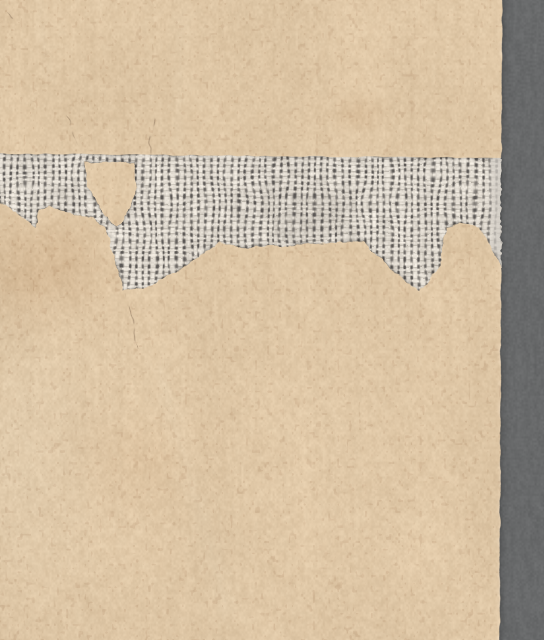
Reproduce this texture procedurally as a Shadertoy shader.

```glsl
// Aged tan paper torn open across a strip of woven linen, beside a dark grey board.

const int TORN_COUNT = 23;
const vec2 TORN[TORN_COUNT] = vec2[TORN_COUNT](
    vec2(-.01, .688), vec2(.026, .667), vec2(.055, .646), vec2(.060, .671),
    vec2(.078, .677), vec2(.111, .665), vec2(.145, .660), vec2(.164, .646),
    vec2(.176, .603), vec2(.193, .547), vec2(.224, .548), vec2(.273, .574),
    vec2(.341, .620), vec2(.375, .613), vec2(.569, .622), vec2(.581, .607),
    vec2(.635, .560), vec2(.655, .544), vec2(.689, .586), vec2(.697, .642),
    vec2(.719, .652), vec2(.750, .645), vec2(.787, .575));

float hash(vec2 p) {
    return fract(sin(dot(p, vec2(127.1, 311.7))) * 43758.5453);
}

float noise(vec2 p) {
    vec2 i = floor(p), f = fract(p);
    f = f * f * (3.0 - 2.0 * f);
    return mix(mix(hash(i), hash(i + vec2(1, 0)), f.x),
               mix(hash(i + vec2(0, 1)), hash(i + 1.0), f.x), f.y);
}

float fbm(vec2 p) {
    float sum = 0.0, amp = 0.5;
    for (int i = 0; i < 4; i++) {
        sum += amp * noise(p);
        p = p * 2.03 + 17.3;
        amp *= 0.5;
    }
    return sum;
}

float segment(vec2 p, vec2 a, vec2 b) {
    vec2 ab = b - a;
    return length(p - a - ab * clamp(dot(p - a, ab) / dot(ab, ab), 0.0, 1.0));
}

float cover(float d, float blur) {
    return 1.0 - smoothstep(-blur, blur, d);
}

float blob(vec2 p, vec2 centre, vec2 radius) {
    vec2 q = (p - centre) / radius;
    return exp(-dot(q, q));
}

// Signed distance to the torn contour, negative on the paper below it
float tornEdge(vec2 p) {
    float d = 1.0, height = 0.575;
    for (int i = 0; i < TORN_COUNT - 1; i++) {
        vec2 a = TORN[i], b = TORN[i + 1];
        d = min(d, segment(p, a, b));
        if (p.x >= a.x && p.x < b.x) height = mix(a.y, b.y, (p.x - a.x) / (b.x - a.x));
    }
    return p.y < height ? -d : d;
}

// Small flake of paper left on the cloth, tapering to a tip
float flake(vec2 p) {
    float centre = mix(0.183, 0.171, (p.y - 0.65) / 0.095);
    float halfWidth = 0.038 * pow(clamp((p.y - 0.648) / 0.062, 0.0, 1.0), 0.65);
    return max(max(p.y - 0.746, 0.648 - p.y), abs(p.x - centre) - halfWidth);
}

// Plain weave: pale upright threads over cross threads, with uneven tall gaps
vec3 linen(vec2 p) {
    vec2 q = p / vec2(0.0108, 0.0098);
    q += 0.7 * vec2(noise(p * vec2(60, 22)), noise(p * vec2(22, 60) + 9.0));
    vec2 cell = floor(q), across = abs(fract(q) - 0.5) * 2.0;
    float over = mod(cell.x + cell.y, 2.0);
    float crown = 1.0 - pow(mix(across.x, across.y, over), 2.0);
    float gap = smoothstep(0.35, 0.95, across.x) * smoothstep(0.0, 0.80, across.y);
    float depth = 0.55 + 0.65 * noise(q * 0.9 + 3.0);
    float slub = noise(vec2(cell.x * 3.1, p.y * 60.0)) + noise(vec2(p.x * 60.0, cell.y * 3.7));
    vec3 thread = mix(vec3(0.75, 0.725, 0.685), vec3(0.905, 0.88, 0.84), crown);
    thread += 0.06 * (slub - 1.0) + 0.09 * (noise(p * 380.0) - 0.5);
    thread -= 0.05 * blob(p, vec2(0.47, 0.67), vec2(0.08, 0.06));
    return mix(thread, vec3(0.36, 0.345, 0.335), min(gap * depth, 1.0));
}

vec3 agedPaper(vec2 p) {
    vec3 c = vec3(0.874, 0.780, 0.650);
    c += 0.05 * (fbm(p * vec2(9, 6)) - 0.47);
    c += vec3(0.055, 0.065, 0.07) * (fbm(p * vec2(140, 95)) - 0.47);
    c += 0.04 * (noise(p * vec2(330, 260)) - 0.5);
    c += 0.014 * (noise(p * vec2(70, 3)) - 0.5);
    c -= vec3(0.04, 0.05, 0.05) * smoothstep(0.72, 0.95, noise(p * vec2(210, 170) + 7.0));
    // Stains and paler rubbed areas
    float stain = blob(p, vec2(0.06, 0.58), vec2(0.10, 0.075)) * (0.6 + 0.6 * fbm(p * 18.0));
    stain += 0.6 * blob(p, vec2(0.56, 0.822), vec2(0.035, 0.025));
    stain += 0.4 * blob(p, vec2(0.22, 0.28), vec2(0.09, 0.07));
    c -= stain * vec3(0.050, 0.068, 0.078);
    float pale = blob(p, vec2(0.03, 0.30), vec2(0.12, 0.22));
    pale += 0.8 * exp(-segment(p, vec2(0.25, 0.42), vec2(0.355, 0.05)) / 0.014);
    pale += 0.7 * exp(-segment(p, vec2(0.285, 0.97), vec2(0.275, 0.77)) / 0.008);
    pale += 0.5 * exp(-segment(p, vec2(0.06, 1.0), vec2(0.075, 0.88)) / 0.008);
    c += pale * vec3(0.012, 0.020, 0.026);
    // Broken cracks and a stray fibre
    vec2 w = p + 0.007 * (vec2(noise(p * 90.0), noise(p * 90.0 + 40.0)) - 0.5);
    float crack = min(segment(w, vec2(0.102, 0.825), vec2(0.127, 0.763)),
                      segment(w, vec2(0.241, 0.825), vec2(0.234, 0.760)));
    crack = min(crack, segment(w, vec2(0.195, 0.550), vec2(0.215, 0.455)));
    crack = min(crack, segment(w, vec2(0.012, 0.979), vec2(0.020, 0.973)));
    float broken = smoothstep(0.2, 0.7, noise(p * 110.0 + 5.0));
    return mix(c, vec3(0.55, 0.46, 0.37), 0.65 * broken * cover(crack - 0.0006, 0.0016));
}

void mainImage(out vec4 fragColor, in vec2 fragCoord) {
    vec2 p = fragCoord / iResolution.y;
    float blur = max(0.0013, 0.7 / iResolution.y);
    vec2 rough = p + 0.009 * (vec2(fbm(p * 75.0), fbm(p * 75.0 + 31.0)) - 0.47);

    // Board, with fibres and the shadow of the sheet
    float sheet = p.x - 0.7805 - 0.004 * p.y - 0.004 * (fbm(vec2(p.y * 65.0, 2.0)) - 0.47);
    vec3 colour = vec3(0.408, 0.413, 0.416) + 0.05 * (fbm(p * vec2(190, 55)) - 0.47);
    colour += 0.035 * (noise(p * 300.0) - 0.5) - 0.09 * exp(-max(sheet, 0.0) / 0.005);

    // Cloth, frayed pale at its right end
    float topLine = mix(0.760, 0.753, p.x / 0.78) + 0.002 * (noise(vec2(p.x * 70.0, 5.0)) - 0.5);
    float paper = min(min(topLine - p.y, tornEdge(rough)), flake(rough));
    vec3 cloth = mix(linen(p), vec3(0.82, 0.80, 0.77), 0.75 * smoothstep(0.757, 0.776, p.x));
    float patchy = smoothstep(0.3, 0.75, noise(p * 85.0 + 12.0));
    cloth *= 1.0 - (0.06 + 0.34 * patchy) * exp(-max(paper, 0.0) / 0.002);

    // Paper, with a thin worn rim
    vec3 sheetColour = agedPaper(p) + 0.025 * exp(-abs(paper) / 0.002);
    sheetColour += vec3(0.05, 0.06, 0.08) * patchy * exp(-abs(sheet) / 0.0025);
    vec3 layers = mix(cloth, sheetColour, cover(paper, blur));
    float fray = 0.004 * (noise(p * 240.0) - 0.5) * step(0.0, paper);
    colour = mix(colour, layers, cover(sheet + fray, blur));
    fragColor = vec4(clamp(colour, 0.0, 1.0), 1.0);
}
```
